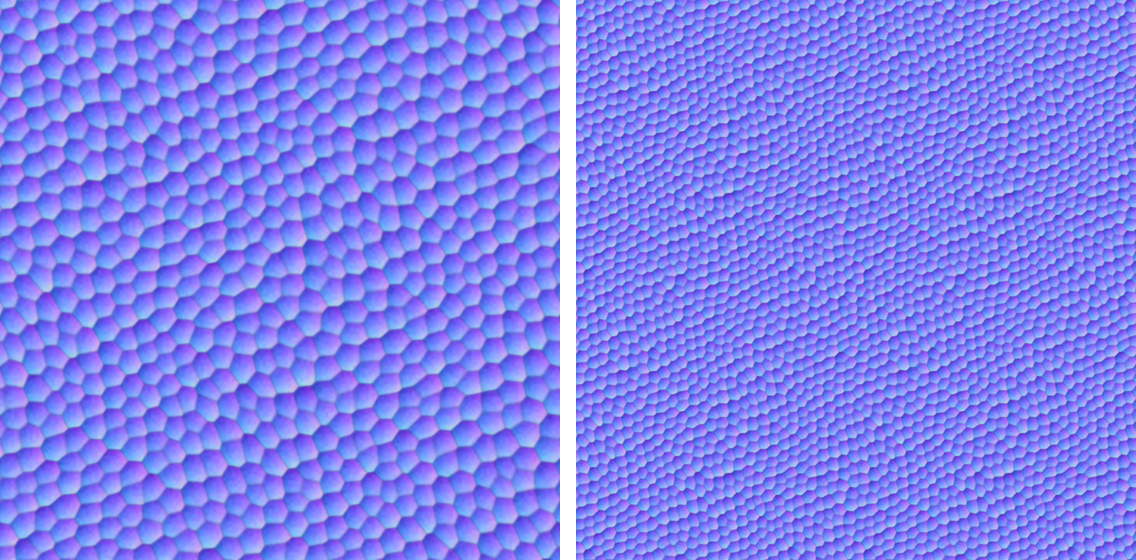
Left, the tile; right, the same tile 2 across and 2 down.
Give the GLSL for this texture map, as a WebGL 2 fragment shader.

```glsl
#version 300 es
precision highp float;
precision highp int;
// Tiling normal map of tightly packed pebble domes, like scaly leather.
// A jittered, leaning hexagonal lattice gives the domes; exponential weights
// blend their normals softly, leaving dark creases where neighbours meet.

uniform vec2 u_resolution;
out vec4 fragColor;

const ivec2 LATTICE = ivec2(28, 24);     // columns (even), domes per column
const int LEAN = 3;                      // domes the rows drop over the width
const float JITTER = 0.40;               // scatter of dome centres, in cells
const float CREASE_SHARPNESS = 18.0;     // higher gives narrower creases
const vec3 CREASE_DARKNESS = vec3(0.24, 0.24, 0.18);
const mat2 DOME_SLOPE = mat2(0.96, 0.25, 0.25, 1.00);
const float MAX_TILT = 0.74;
const float BLUE_LEAN = 0.11;            // extra blue on red and green sides
const vec3 LIFT = vec3(0.012, 0.014, 0.014);
const float WARP = 0.010;                // bend of the rows, in canvas units
const int GRAIN_CELLS = 180;
const float GRAIN_STRENGTH = 0.16;
const float TAU = 6.2831853;

// Integer hash: two values from 0 to 1 per lattice point.
vec2 hash2(ivec2 cell, uint seed) {
    uvec2 v = uvec2(cell) * 1664525u + seed;
    v.x += v.y * 1664525u;
    v.y += v.x * 22695477u;
    v ^= v >> 16u;
    v.x += v.y * 1664525u;
    v.y += v.x * 22695477u;
    v ^= v >> 16u;
    return vec2(v & 65535u) / 65535.0;
}

ivec2 wrapCell(ivec2 cell, ivec2 period) {
    return (cell + period * 2) % period;
}

// Wraps a dome's cell; each trip across the width shifts it by LEAN rows.
ivec2 wrapDome(ivec2 cell) {
    int trips = (cell.x + LATTICE.x) / LATTICE.x - 1;
    return wrapCell(cell - ivec2(0, LEAN * trips), LATTICE);
}

// Two channels of wrapping value noise, centred on zero.
vec2 grain(vec2 uv) {
    vec2 p = uv * float(GRAIN_CELLS);
    ivec2 cell = ivec2(floor(p));
    vec2 f = smoothstep(0.0, 1.0, fract(p));
    ivec2 period = ivec2(GRAIN_CELLS);
    vec2 a = hash2(wrapCell(cell, period), 71u);
    vec2 b = hash2(wrapCell(cell + ivec2(1, 0), period), 71u);
    vec2 c = hash2(wrapCell(cell + ivec2(0, 1), period), 71u);
    vec2 d = hash2(wrapCell(cell + ivec2(1, 1), period), 71u);
    return mix(mix(a, b, f.x), mix(c, d, f.x), f.y) - 0.5;
}

// Gentle periodic bend so that the rows wander.
vec2 bendRows(vec2 uv) {
    vec2 phase = TAU * vec2(uv.x + 2.0 * uv.y, 2.0 * uv.x - uv.y);
    return uv + WARP * sin(phase + vec2(0.7, 2.1));
}

// Normal of one dome; the green axis points down the canvas.
vec3 domeNormal(vec2 offset, vec2 roughness) {
    vec2 tilt = DOME_SLOPE * vec2(offset.x, -offset.y) + roughness;
    tilt *= min(1.0, MAX_TILT / max(length(tilt), 0.001));
    return vec3(tilt, sqrt(1.0 - dot(tilt, tilt)));
}

void main() {
    vec2 uv = gl_FragCoord.xy / u_resolution;
    vec2 p = bendRows(uv) * vec2(LATTICE);
    float leanPerColumn = float(LEAN) / float(LATTICE.x);
    p.y += leanPerColumn * p.x;
    ivec2 base = ivec2(floor(p));
    vec2 roughness = GRAIN_STRENGTH * grain(uv);
    float columnWidth = float(LATTICE.y) / float(LATTICE.x);

    // Blend the nearby domes by closeness.
    vec3 normalSum = vec3(0.0);
    float weightSum = 0.0;
    float squareSum = 0.0;
    for (int j = -2; j <= 2; j++) {
        for (int i = -2; i <= 2; i++) {
            ivec2 cell = base + ivec2(i, j);
            ivec2 id = wrapDome(cell);
            vec2 centre = vec2(cell) + 0.5;
            centre.y += 0.5 * float(id.x % 2) - 0.25;
            centre += JITTER * (hash2(id, 19u) - 0.5);
            vec2 offset = p - centre;
            offset.y -= leanPerColumn * offset.x;
            offset.x *= columnWidth;
            float weight = exp(-CREASE_SHARPNESS * dot(offset, offset));
            normalSum += weight * domeNormal(offset, roughness);
            weightSum += weight;
            squareSum += weight * weight;
        }
    }

    // Weights are shared between domes only along the creases.
    float crease = 1.0 - squareSum / (weightSum * weightSum);
    vec3 colour = 0.5 + 0.5 * normalSum / weightSum;
    colour.b += BLUE_LEAN * (colour.r + colour.g - 1.0);
    colour = (colour + LIFT) * (1.0 - CREASE_DARKNESS * crease);
    fragColor = vec4(clamp(colour, 0.0, 1.0), 1.0);
}
```
